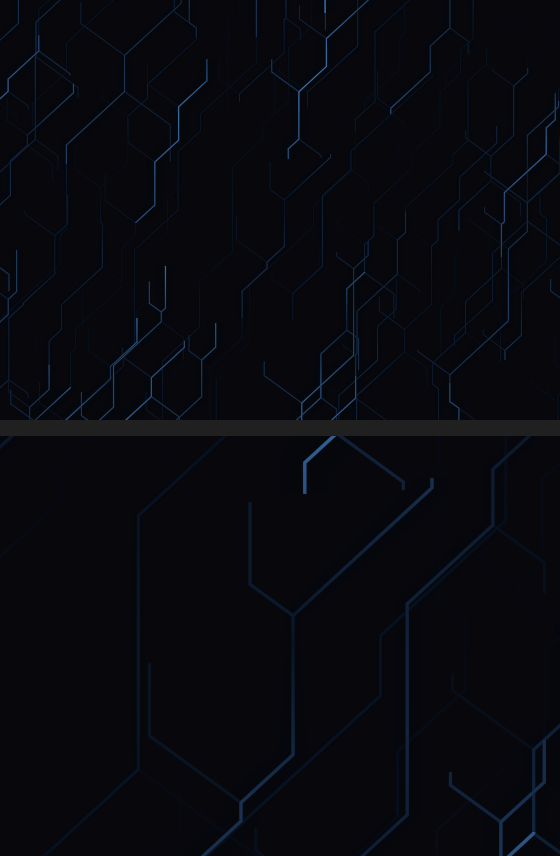
Top, the full canvas; bottom, a detail of the centre.
A Shadertoy shader for this background:

```glsl
// Thin blue circuit-like traces on a near-black ground.
// Leaning strips each hold one path; every period has a vertical, a slanted
// and a vertical stroke, plus a dim bent spur. Two layers are overlaid.

#define GROUND     vec3(0.026, 0.029, 0.047)
#define LINE_COLOR vec3(0.37, 0.65, 0.95)
#define PERIOD     0.13
#define LEAN       0.055
#define WANDER     0.085
#define SPACING    0.075
#define SPUR       0.075
#define HALF_WIDTH 0.0014
#define FAINTEST   0.05
#define BRIGHTEST  0.88
#define SHADOW     0.2

// Four random values from a strip, a step and a layer, without sine
vec4 hash4(vec3 seed) {
    vec4 q = fract((seed.xyzx + 50.0) * vec4(0.1031, 0.1030, 0.0973, 0.1099));
    q += dot(q, q.wzxy + 33.33);
    return fract((q.xxyz + q.yzzw) * q.zywx);
}

float strokeDistance(vec2 p, vec2 a, vec2 b) {
    vec2 ab = b - a;
    float along = clamp(dot(p - a, ab) / max(dot(ab, ab), 1e-8), 0.0, 1.0);
    return length(p - a - ab * along);
}

// Opacity of a stroke at a distance from its middle
float strokeCover(float dist, float pixel) {
    return 1.0 - smoothstep(HALF_WIDTH - 0.75 * pixel,
                            HALF_WIDTH + 0.9 * pixel, dist);
}

// x: light of the path in one strip, y: soft shade beside it
vec2 stripPath(vec2 p, float strip, float layer, float scale, float pixel) {
    // Slide each strip along its lean so the bends do not line up
    vec4 own = hash4(vec3(strip, 3.0, layer + 31.0));
    p += own.x * vec2(LEAN, PERIOD);

    float period = floor(p.y / PERIOD);
    vec4 low = hash4(vec3(strip, period, layer));
    vec4 high = hash4(vec3(strip, period + 1.0, layer));

    // Corners of this period, from bottom to top
    vec2 a = vec2(strip * SPACING + LEAN * period + WANDER * low.x,
                  period * PERIOD);
    float across = LEAN + WANDER * (high.x - low.x);
    float rise = across > 0.0 ? across * 0.92 : -across * 0.73;
    vec2 b = a + vec2(0.0, (PERIOD - rise) * low.y);
    vec2 c = b + vec2(across, rise);
    vec2 d = a + vec2(across, PERIOD);
    float path = min(strokeDistance(p, b, c),
                     min(strokeDistance(p, a, b), strokeDistance(p, c, d)));

    // A spur falls right from the upper corner or climbs left from the lower
    bool falling = low.w < 0.5;
    float side = falling ? 1.0 : -1.0;
    vec2 root = falling ? c : b;
    float room = falling ? c.y - a.y : d.y - b.y;
    float reach = min(SPUR * (0.35 + 0.65 * high.w), room / 0.73);
    vec2 elbow = root + side * reach * vec2(1.0, -0.73);
    vec2 tip = elbow - vec2(0.0, side * (room - 0.73 * reach) * own.z);
    float spur = min(strokeDistance(p, root, elbow),
                     strokeDistance(p, elbow, tip));

    // Runs of three periods share a strength; few are bright
    float run = floor((period + floor(own.y * 3.0)) / 3.0);
    float strength = BRIGHTEST
        * pow(FAINTEST, hash4(vec3(strip, run, layer + 17.0)).x);
    float light = strength * mix(0.4 + 0.6 * low.z, 0.4 + 0.6 * high.z,
                                 (p.y - a.y) / PERIOD);
    float spurLight = 0.55 * strength * (0.2 + 0.8 * high.y);

    float lit = max(light * strokeCover(path * scale, pixel),
                    spurLight * strokeCover(spur * scale, pixel));
    return vec2(lit, light * exp(-path * scale * 90.0));
}

// Strongest path among the strips that can reach this point
vec2 traceLayer(vec2 p, float layer, float scale, float pixel) {
    p /= scale;
    float nearest = floor((p.x - p.y * LEAN / PERIOD) / SPACING);
    vec2 trace = vec2(0.0);
    for (int i = -4; i <= 3; i++) {
        trace = max(trace, stripPath(p, nearest + float(i), layer, scale, pixel));
    }
    return trace;
}

void mainImage(out vec4 fragColor, in vec2 fragCoord) {
    float pixel = 1.0 / iResolution.y;
    vec2 p = fragCoord * pixel;

    // Overlay short-stroked and long-stroked paths
    vec2 trace = max(traceLayer(p, 0.0, 1.0, pixel),
                     traceLayer(p, 5.0, 1.5, pixel));

    // Faint traces turn deep blue, strong ones pale blue
    vec3 ink = LINE_COLOR * pow(vec3(trace.x), vec3(1.2, 1.1, 1.0));
    vec3 ground = GROUND * (1.0 - SHADOW * trace.y);
    fragColor = vec4(max(ground, ink), 1.0);
}
```
